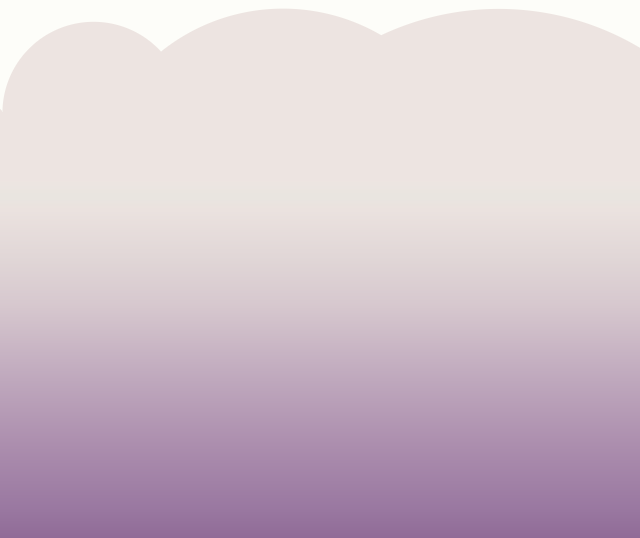
Give the GLSL for this background, as a Shadertoy shader.

```glsl
// A pale cloud bank with rounded tops in front of an ivory sky.
// The cloud is a union of discs and a half plane, filled by a vertical
// gradient that runs through colour stops from violet up to pale rose.

#define SKY vec3(0.994, 0.993, 0.975)
#define CLOUD_BASE 0.789
#define STOP_COUNT 9
#define PUFF_COUNT 4

// Colour stops: rgb, then height as a fraction of the canvas
const vec4 STOPS[STOP_COUNT] = vec4[](
    vec4(0.565, 0.420, 0.592, 0.000),
    vec4(0.602, 0.470, 0.630, 0.054),
    vec4(0.671, 0.553, 0.680, 0.169),
    vec4(0.749, 0.659, 0.741, 0.295),
    vec4(0.842, 0.785, 0.810, 0.435),
    vec4(0.880, 0.840, 0.841, 0.519),
    vec4(0.922, 0.887, 0.876, 0.612),
    vec4(0.912, 0.899, 0.877, 0.634),
    vec4(0.929, 0.896, 0.884, 0.664));

// Puffs of the cloud: centre and radius, in canvas heights
const vec3 PUFFS[PUFF_COUNT] = vec3[](
    vec3(-0.120, 0.679, 0.169),
    vec3(0.174, 0.790, 0.1695),
    vec3(0.526, 0.622, 0.362),
    vec3(0.927, 0.471, 0.5125));

// Signed distance to the cloud bank, negative inside
float cloudDistance(vec2 p) {
    float d = p.y - CLOUD_BASE;
    for (int i = 0; i < PUFF_COUNT; i++)
        d = min(d, length(p - PUFFS[i].xy) - PUFFS[i].z);
    return d;
}

// Linear blend between neighbouring stops
vec3 cloudColor(float height) {
    vec3 color = STOPS[0].rgb;
    for (int i = 1; i < STOP_COUNT; i++) {
        float start = STOPS[i - 1].w;
        float blend = clamp((height - start) / (STOPS[i].w - start), 0.0, 1.0);
        color = mix(color, STOPS[i].rgb, blend);
    }
    return color;
}

void mainImage(out vec4 fragColor, in vec2 fragCoord) {
    vec2 p = fragCoord / iResolution.y;
    float pixel = 1.0 / iResolution.y;

    // Antialiased cloud over the sky
    float coverage = clamp(0.5 - cloudDistance(p) / pixel, 0.0, 1.0);
    fragColor = vec4(mix(SKY, cloudColor(p.y), coverage), 1.0);
}
```
